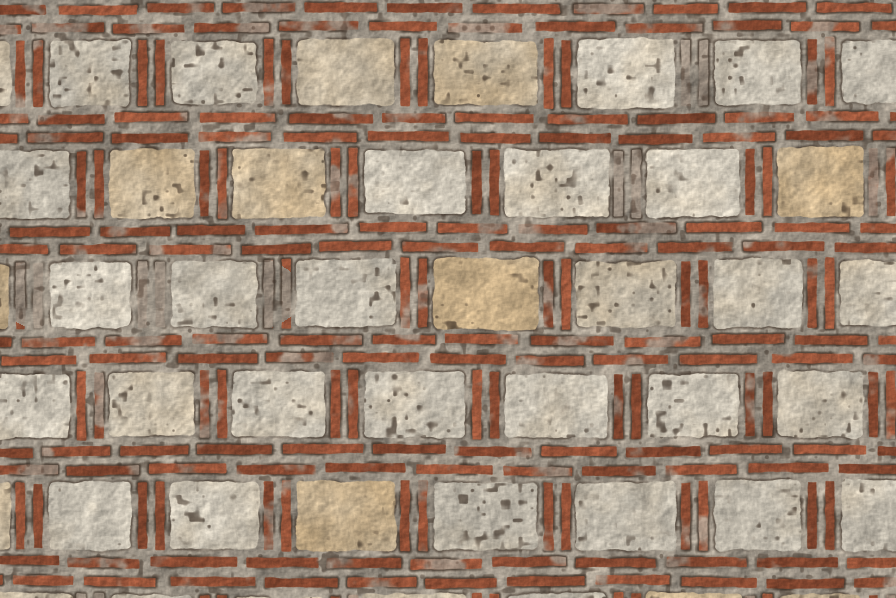
Reproduce this texture procedurally as a Shadertoy shader.

```glsl
// Weathered wall: rows of pale stone blocks framed by pairs of thin red bricks in grey mortar.

const vec3 PALE_STONE = vec3(0.82, 0.79, 0.73);
const vec3 TAN_STONE  = vec3(0.78, 0.68, 0.53);
const vec3 MORTAR     = vec3(0.61, 0.575, 0.525);
const vec3 RED_BRICK  = vec3(0.64, 0.36, 0.25);
const vec3 DARK_BRICK = vec3(0.45, 0.24, 0.16);
const vec3 CREVICE    = vec3(0.23, 0.18, 0.14);

const float ROW_PITCH    = 0.1855;  // all lengths are fractions of the canvas height
const float FIRST_ROW    = 0.121;
const float STONE_PITCH  = 0.2207;
const float FIRST_STONE  = 0.156;
const float COURSE_PITCH = 0.1426;
const float BRICK_HALF   = 0.0078;

float hash(vec2 p) {
    return fract(sin(dot(p, vec2(127.1, 311.7))) * 43758.5);
}

float noise(vec2 p) {
    vec2 i = floor(p), f = fract(p);
    f = f * f * (3.0 - 2.0 * f);
    return mix(mix(hash(i), hash(i + vec2(1, 0)), f.x),
               mix(hash(i + vec2(0, 1)), hash(i + vec2(1, 1)), f.x), f.y);
}

float fbm(vec2 p) {
    float sum = 0.0, amp = 0.533;
    for (int i = 0; i < 4; i++) {
        sum += amp * noise(p);
        p = p * 2.03 + 17.3;
        amp *= 0.5;
    }
    return sum;
}

float roundBox(vec2 p, vec2 halfSize, float radius) {
    vec2 q = abs(p) - halfSize + radius;
    return length(max(q, 0.0)) + min(max(q.x, q.y), 0.0) - radius;
}

float cover(float d, float soft) {
    return 1.0 - smoothstep(-soft, soft, d);
}

// Light from the upper left on a bumpy surface
float relief(vec2 p, float scale) {
    return fbm(p * scale) - fbm((p - 0.0025) * scale);
}

vec3 mortarColor(vec2 p) {
    float tone = 0.75 + 0.5 * fbm(p * 22.0) + 0.8 * relief(p, 55.0);
    float hole = smoothstep(0.72, 0.92, noise(p * 85.0));
    return mix(MORTAR * tone, CREVICE, 0.45 * hole);
}

vec3 stoneColor(vec2 p, vec2 id) {
    float tint = smoothstep(0.45, 0.95, hash(id + 4.7));
    tint = clamp(tint + 0.7 * (fbm(p * 12.0 + id) - 0.5), 0.0, 1.0);
    vec3 col = mix(PALE_STONE, TAN_STONE, tint) * (0.92 + 0.1 * hash(id + 9.1));
    col *= 0.83 + 0.3 * fbm(p * 28.0 + id) + 0.6 * relief(p, 60.0);
    float pits = smoothstep(0.7, 0.95, noise(p * 100.0))
               * smoothstep(0.4, 0.65, fbm(p * 15.0 + 5.0));
    return mix(col, CREVICE, 0.65 * pits);
}

vec3 brickColor(vec2 p, vec2 id, vec3 mortar, float buried) {
    float tone = 0.7 * hash(id) + 0.6 * (fbm(p * 45.0) - 0.2);
    vec3 col = mix(DARK_BRICK, RED_BRICK, clamp(tone, 0.0, 1.0));
    col *= 1.0 + 0.7 * relief(p, 70.0);
    float smear = smoothstep(0.58, 0.72, fbm(p * 16.0 + id));
    return mix(col, mortar, max(0.8 * smear, 0.92 * buried));
}

// Sets a face into the wall with a broken dark seam around it
vec3 inlay(vec3 wall, vec3 face, float d, float seam, float soft) {
    wall = mix(wall, CREVICE, seam * cover(d - 0.0028, soft + 0.0015));
    return mix(wall, face, cover(d, soft));
}

void mainImage(out vec4 fragColor, in vec2 fragCoord) {
    vec2 p = vec2(fragCoord.x, iResolution.y - fragCoord.y) / iResolution.y;  // y runs down
    float soft = 0.8 / iResolution.y;
    float rough = 0.007 * (fbm(p * 42.0) - 0.5);
    float seam = 0.8 * smoothstep(0.3, 0.65, noise(p * 32.0 + 3.0));
    vec3 mortar = mortarColor(p);
    vec3 col = mortar;

    // Rows with a slight sag
    float sagged = p.y + 0.008 * (noise(p * vec2(3.0, 5.0)) - 0.5);
    float v = (sagged - FIRST_ROW) / ROW_PITCH;
    float row = floor(v + 0.5);
    float dy = (v - row) * ROW_PITCH;

    // Stones: alternate rows shift by half, and widen towards the middle
    float x = p.x - FIRST_STONE;
    float u = x / STONE_PITCH + 0.025 + 0.08 * sin(4.745 * x) + 0.5 * mod(row, 2.0);
    float pitch = STONE_PITCH / (1.0 + 0.084 * cos(4.745 * x));
    vec2 stoneId = vec2(floor(u + 0.5), row);
    vec2 stoneHalf = vec2(0.5 * pitch - 0.033 + 0.005 * (hash(stoneId) - 0.5),
                          0.053 + 0.006 * hash(stoneId + 2.3));
    float stone = roundBox(vec2((u - stoneId.x) * pitch, dy), stoneHalf, 0.008) + 1.3 * rough;
    col = inlay(col, stoneColor(p, stoneId), stone, 0.8 * seam, soft);

    // Pair of upright bricks in each joint, some buried under mortar
    vec2 jointId = vec2(floor(u), row);
    float jx = (fract(u) - 0.5) * pitch;
    vec2 uprightId = jointId + vec2(0.37 * sign(jx), 31.0);
    float patched = step(length((p - vec2(0.25, 0.492)) / vec2(0.26, 0.09)), 1.0);
    float buried = max(patched, step(0.95, hash(jointId + 6.1)));
    vec2 uprightHalf = vec2(BRICK_HALF, 0.054 + 0.005 * hash(uprightId));
    float upright = roundBox(vec2(abs(jx) - 0.0148, dy), uprightHalf, 0.002) + 0.6 * rough;
    col = inlay(col, brickColor(p, uprightId, mortar, buried), upright, seam, soft);

    // Two courses of flat bricks between the rows
    float course = 2.0 * row + step(0.0, dy);
    float along = p.x / COURSE_PITCH + hash(vec2(course, 8.0))
                + 0.3 * noise(vec2(p.x * 5.0, course * 3.7));
    vec2 flatId = vec2(floor(along), course + 50.0);
    vec2 flatPos = vec2((fract(along) - 0.5) * COURSE_PITCH,
                        abs(dy) - 0.0768 + 0.004 * (hash(flatId + 1.9) - 0.5));
    vec2 flatHalf = vec2(0.0645 - 0.004 * hash(flatId), BRICK_HALF);
    float flatBrick = roundBox(flatPos, flatHalf, 0.002) + 0.6 * rough;
    col = inlay(col, brickColor(p, flatId, mortar, 0.0), flatBrick, seam, soft);

    // Fine grain over everything
    col *= 0.93 + 0.14 * noise(p * 170.0);
    fragColor = vec4(clamp(col, 0.0, 1.0), 1.0);
}
```
